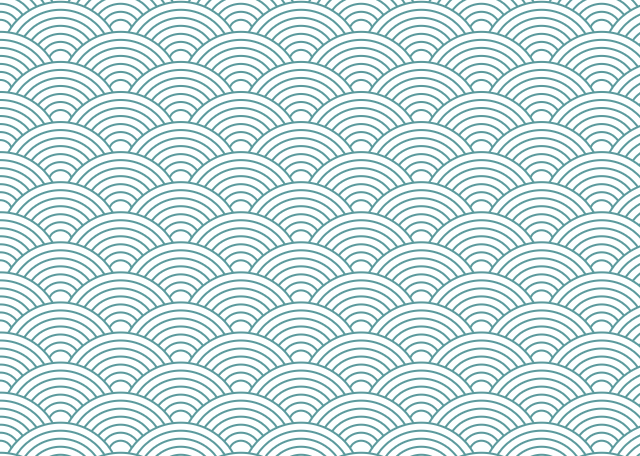
A Shadertoy shader for this pattern:

```glsl
// Seigaiha waves: staggered rows of overlapping fans made of concentric teal rings.

const float FAN_RADIUS   = 0.09395;           // fraction of the canvas width
const vec2  ORIGIN       = vec2(1.006, 0.554); // centre of one fan, in fan radii
const float ROW_STEP     = 0.5;               // row spacing, in fan radii
const float RING_STEP    = 2.0 / 15.0;        // ring spacing, in fan radii
const float LAST_RING    = 6.0;               // index of the innermost ring
const float HALF_LINE    = 0.017;             // half the line width, in fan radii
const vec3  PAPER_COLOUR = vec3(0.992, 1.0, 1.0);
const vec3  INK_COLOUR   = vec3(0.355, 0.605, 0.615);

// Antialiased coverage of a signed distance
float coverage(float dist, float pixel) {
    return clamp(0.5 - dist / pixel, 0.0, 1.0);
}

// Signed distance to the nearest ring line, at the given radius
float ringDistance(float radius) {
    float ring = clamp(floor((1.0 - radius) / RING_STEP + 0.5), 0.0, LAST_RING);
    return abs(radius - 1.0 + ring * RING_STEP) - HALF_LINE;
}

// Distance from p to the nearest fan centre of a row; odd rows shift by one radius
float fanRadius(vec2 p, float row) {
    float x = mod(p.x + mod(row, 2.0) + 1.0, 2.0) - 1.0;
    return length(vec2(x, p.y - row * ROW_STEP));
}

void mainImage(out vec4 fragColor, in vec2 fragCoord) {
    float pixel = 1.0 / (iResolution.x * FAN_RADIUS);
    vec2 p = fragCoord * pixel - ORIGIN;
    float baseRow = floor(p.y / ROW_STEP);

    // Paint the rows from back to front; lower rows hide the ones above
    vec3 colour = PAPER_COLOUR;
    for (int i = 1; i >= -2; i--) {
        float radius = fanRadius(p, baseRow + float(i));
        float line = coverage(ringDistance(radius), pixel);
        vec3 fan = mix(PAPER_COLOUR, INK_COLOUR, line);

        // Beyond the rim the fan is cut off, with the ink kept at its edge
        fan = radius > 1.0 ? INK_COLOUR : fan;
        colour = mix(colour, fan, coverage(radius - 1.0 - HALF_LINE, pixel));
    }
    fragColor = vec4(colour, 1.0);
}
```
